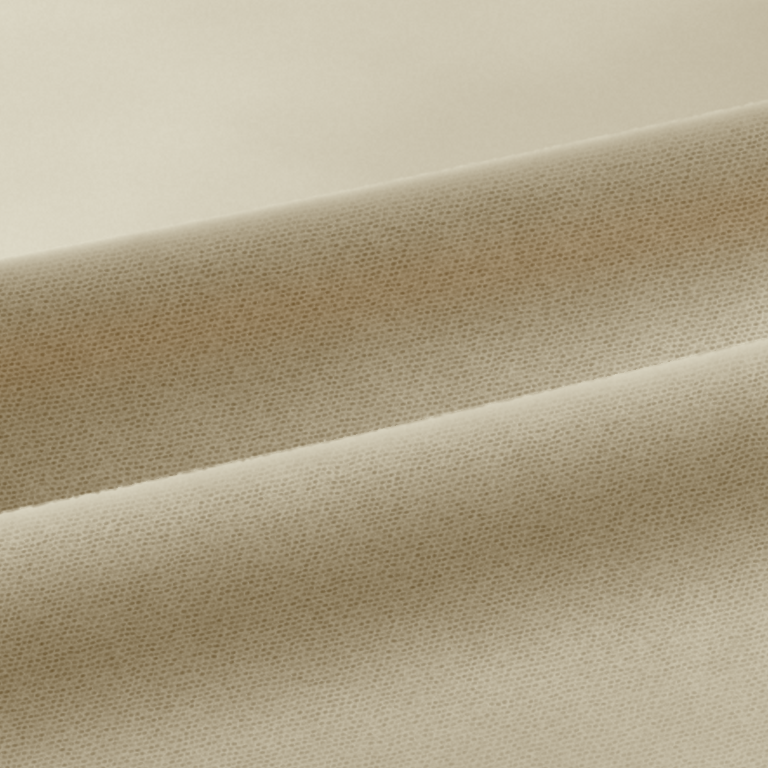
This texture is drawn by a three.js fragment shader. Its source:

```glsl
varying vec2 vUv;

const vec3 SHADOW = vec3(0.51, 0.44, 0.31);
const vec3 LIGHT = vec3(0.85, 0.83, 0.76);
const vec3 WARMTH = vec3(0.020, 0.0, -0.012);
const vec3 UPPER_RIDGE = vec3(0.664, 0.206, -0.018);  // height, slope, bend
const vec3 LOWER_RIDGE = vec3(0.332, 0.228, -0.014);
const float EDGE_BLUR = 0.0035;
const vec2 STITCH = vec2(0.0088, 0.0066);  // pitch along and across the rows
const float ROW_SHIFT = 0.58;
const float STITCH_DEPTH = 0.30;
const float FIBRE_SCALE = 260.0;
const float FIBRE_DEPTH = 0.11;

float hash(vec2 p) {
  vec3 q = fract(vec3(p.xyx) * 0.1031);
  q += dot(q, q.yzx + 33.33);
  return fract((q.x + q.y) * q.z);
}

float noise(vec2 p) {
  vec2 cell = floor(p);
  vec2 f = fract(p);
  f = f * f * (3.0 - 2.0 * f);
  float low = mix(hash(cell), hash(cell + vec2(1.0, 0.0)), f.x);
  float high = mix(hash(cell + vec2(0.0, 1.0)), hash(cell + 1.0), f.x);
  return mix(low, high, f.y);
}

float fbm(vec2 p) {
  float sum = 0.0;
  float gain = 0.5;
  for (int i = 0; i < 4; i++) {
    sum += gain * noise(p);
    p = p * 2.03 + 17.0;
    gain *= 0.5;
  }
  return sum;
}

// Distance below a gently bent ridge line
float depthBelow(vec3 ridge, vec2 p) {
  return ridge.x + ridge.y * p.x + ridge.z * p.x * (1.0 - p.x) - p.y;
}

// Dark holes between the loops, set in staggered rows
float stitches(vec2 p, float depth) {
  vec2 grid = vec2(p.x - 0.2 * depth, depth) / STITCH;
  grid += 0.5 * (vec2(noise(p * 38.0), noise(p * 38.0 + 50.0)) - 0.5);
  float row = floor(grid.y);
  grid.x -= row * ROW_SHIFT;
  vec2 cell = vec2(floor(grid.x), row);
  vec2 offset = fract(grid) - 0.5;
  offset += 0.22 * (vec2(hash(cell + 200.0), hash(cell + 400.0)) - 0.5);
  float hole = 1.0 - smoothstep(0.08, 0.52, length(offset * vec2(0.85, 1.0)));
  return hole * mix(0.45, 1.15, hash(cell + 600.0)) - 0.24;
}

// Flat cloth behind the folds
float sheetTone(vec2 p, float depth) {
  float tone = 1.0 - 0.20 * p.x * smoothstep(0.5, 1.0, p.y);
  tone -= 0.10 * smoothstep(-0.20, -0.02, depth) * smoothstep(0.1, 0.6, p.x);
  return tone + 0.12 * (fbm(p * vec2(4.0, 9.0)) - 0.47);
}

float upperTone(float x, float depth) {
  float crest = mix(0.82, 0.70, x);
  float valley = mix(0.07, 0.20, x);
  float fall = 1.0 - exp(-depth / mix(0.045, 0.050, x));
  float rise = smoothstep(0.13, 0.32, depth);
  float rim = 0.22 * exp(-depth / 0.008);
  return mix(crest, valley, fall) + rim + mix(0.10, 0.53, x) * rise;
}

float lowerTone(float x, float depth) {
  float valley = mix(0.12, 0.20, x);
  float fall = smoothstep(-0.06, mix(0.21, 0.18, x), depth);
  float rise = smoothstep(mix(0.21, 0.17, x), mix(0.40, 0.37, x), depth);
  float rim = 0.20 * exp(-depth / 0.018);
  return mix(0.89, valley, fall) + rim + mix(0.44, 0.50, x) * rise;
}

void main() {
  vec2 p = vUv;
  float upper = depthBelow(UPPER_RIDGE, p);
  float lower = depthBelow(LOWER_RIDGE, p);
  float fuzz = 0.003 * (noise(p * 180.0) - 0.5);
  float onUpper = smoothstep(-EDGE_BLUR, EDGE_BLUR, upper + fuzz);
  float onLower = smoothstep(-EDGE_BLUR, EDGE_BLUR, lower + fuzz);

  // Broad light over the three layers
  float tone = sheetTone(p, upper);
  tone = mix(tone, upperTone(p.x, max(upper, 0.0)), onUpper);
  tone = mix(tone, lowerTone(p.x, max(lower, 0.0)), onLower);

  // Knit, softened at the crests and toward the near edge
  float depth = mix(upper, lower, step(0.0, lower));
  float focus = onUpper * smoothstep(0.0, 0.055, depth);
  focus *= mix(1.0, 0.55, smoothstep(0.25, 0.50, lower));
  tone -= STITCH_DEPTH * focus * stitches(p, depth);

  // Fibres and soft unevenness
  float fibre = noise(p * FIBRE_SCALE) + noise(p.yx * FIBRE_SCALE * 1.7) - 1.0;
  tone += FIBRE_DEPTH * mix(0.25, 1.0, focus) * fibre;
  tone += 0.08 * onUpper * (fbm(p * 22.0) - 0.47);

  vec3 color = mix(SHADOW, LIGHT, clamp(tone, -0.35, 1.08));
  float warmBand = exp(-pow((upper - 0.14) / 0.05, 2.0));
  color += WARMTH * warmBand * onUpper * (1.0 - onLower);
  gl_FragColor = vec4(color, 1.0);
}
```
